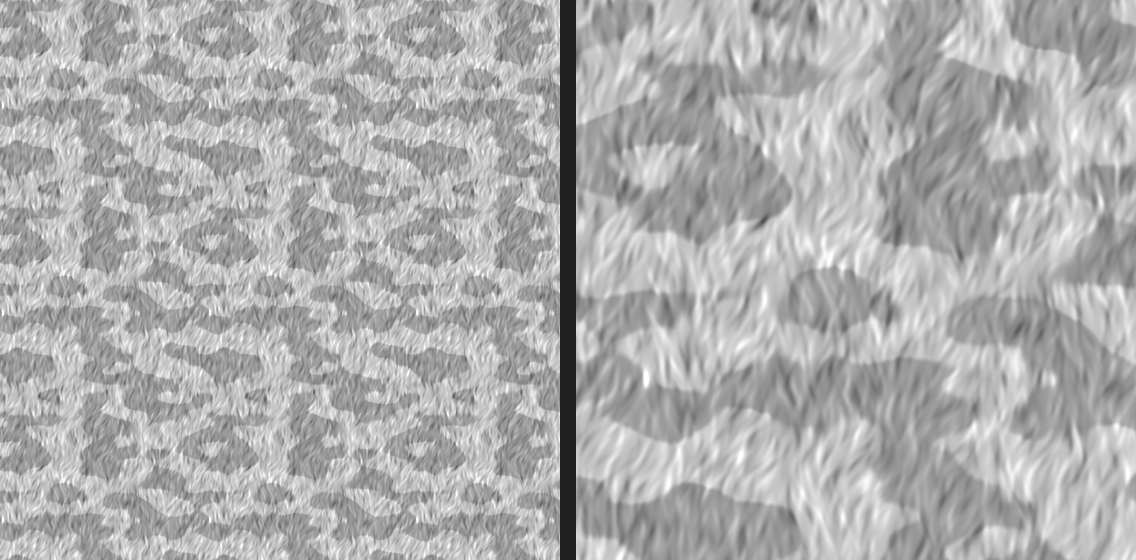
Left, the full canvas; right, a detail of the centre.
Reproduce this texture procedurally as a WebGL 1 fragment shader.

```glsl
precision highp float;
uniform vec2 u_resolution;

float hash(vec2 p) {
  return fract(sin(dot(p, vec2(127.1, 311.7))) * 43758.5453);
}

// Gradient at a lattice point, wrapped so the tile repeats
vec2 latticeGradient(vec2 id, vec2 period) {
  float angle = 6.2832 * hash(mod(id, period) + period * 1.37);
  return vec2(cos(angle), sin(angle));
}

float gradientNoise(vec2 tile, vec2 period) {
  vec2 p = tile * period;
  vec2 id = floor(p);
  vec2 f = p - id;
  vec2 s = f * f * f * (f * (f * 6.0 - 15.0) + 10.0);
  vec2 e = vec2(1.0, 0.0);
  float a = dot(latticeGradient(id, period), f);
  float b = dot(latticeGradient(id + e.xy, period), f - e.xy);
  float c = dot(latticeGradient(id + e.yx, period), f - e.yx);
  float d = dot(latticeGradient(id + e.xx, period), f - e.xx);
  return mix(mix(a, b, s.x), mix(c, d, s.x), s.y);
}

// Sum of short light and dark hairs scattered over a grid of cells
float fibres(vec2 tile) {
  vec2 cells = vec2(41.0, 26.0);
  vec2 p = tile * cells;
  vec2 base = floor(p);
  float lean = 0.2 + 0.9 * gradientNoise(tile, vec2(9.0, 8.0));
  float sum = 0.0;
  for (int y = -1; y <= 1; y++) {
    for (int x = -1; x <= 1; x++) {
      vec2 cell = base + vec2(float(x), float(y));
      vec2 id = mod(cell, cells);
      for (int k = 0; k < 5; k++) {
        vec2 seed = id + float(k) * vec2(53.3, 71.9);
        vec2 centre = cell + vec2(hash(seed + 3.1), hash(seed + 17.7));
        vec2 d = (p - centre) / cells;
        float tilt = lean + 0.8 * (hash(seed + 29.3) - 0.5);
        vec2 along = vec2(sin(tilt), cos(tilt));
        float across = dot(d, vec2(along.y, -along.x)) / 0.0049;
        float reach = dot(d, along) / 0.02;
        float tone = 2.0 * hash(seed + 41.9) - 1.0;
        sum += tone * exp(-across * across - reach * reach);
      }
    }
  }
  return sum;
}

void main() {
  vec2 tile = gl_FragCoord.xy / u_resolution.y / 0.37;
  float hair = fibres(tile);

  // Wide, flat blotches with slightly frayed borders
  float blotch = gradientNoise(tile, vec2(5.0, 9.0))
               + 0.4 * gradientNoise(tile + 0.31, vec2(10.0, 17.0));
  float light = smoothstep(-0.07, 0.07, blotch + 0.02 + 0.03 * hair);

  float grey = mix(0.60, 0.765, light) + hair * mix(0.115, 0.14, light);
  gl_FragColor = vec4(vec3(clamp(grey, 0.0, 1.0)), 1.0);
}
```
